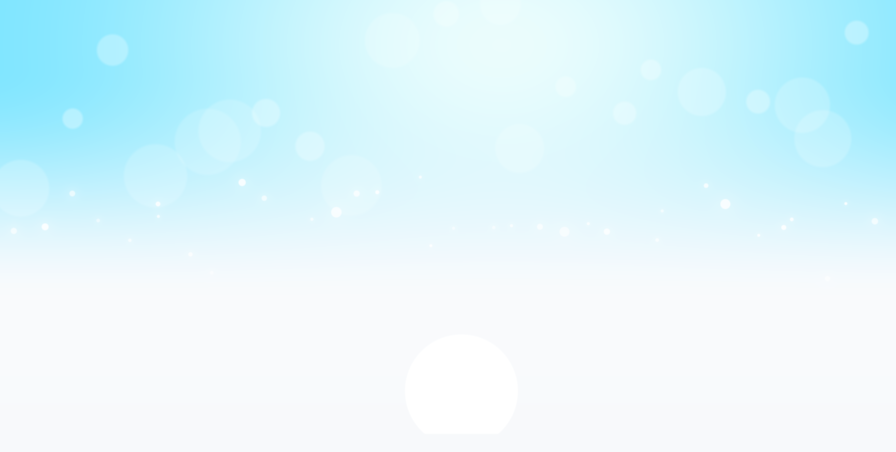
This background is drawn by a Shadertoy shader. Its source:

```glsl
// A pale winter sky fading into a snowy floor, with soft bokeh and sparkles.
// The sky is a radial glow blended down a vertical fade; the lights are
// jittered columns of soft discs, and one white disc rests on the floor.

#define SKY_DEEP vec3(0.50, 0.90, 1.00)
#define SKY_GLOW vec3(0.92, 0.99, 0.99)
#define SNOW vec3(0.976, 0.982, 0.990)
#define GLOW_CENTER vec2(0.56, 0.90)
#define GLOW_RADIUS 1.2
#define HORIZON 0.33
#define SKY_FULL 0.85
#define BOKEH_COUNT 21
#define SPARKLE_COUNT 34
#define DISC_CENTER vec2(0.515, 0.135)
#define DISC_RADIUS 0.125
#define DISC_BASE 0.040

float hash(float n) {
    return fract(sin(n * 127.1 + 3.7) * 4375.85);
}

// Coverage of a disc with an edge of the given softness
float disc(vec2 p, vec2 center, float radius, float softness) {
    return 1.0 - smoothstep(radius - softness, radius + softness, distance(p, center));
}

// Sky glow and fade to snow
vec3 background(vec2 p, float aspect) {
    vec2 fromGlow = p - GLOW_CENTER * vec2(aspect, 1.0);
    float glow = 1.0 - smoothstep(0.0, GLOW_RADIUS, length(fromGlow * vec2(1.0, 1.4)));
    vec3 sky = mix(SKY_DEEP, SKY_GLOW, glow);
    vec3 floorColor = SNOW - 0.006 * smoothstep(0.25, 0.0, p.y);
    return mix(floorColor, sky, smoothstep(HORIZON, SKY_FULL, p.y));
}

// Large faint lights in the upper sky
float bokeh(vec2 p, float aspect) {
    float clear = 1.0;
    for (int i = 0; i < BOKEH_COUNT; i++) {
        float id = float(i);
        float x = aspect * (id + hash(id)) / float(BOKEH_COUNT);
        float y = mix(0.58, 1.0, hash(id + 40.0));
        float radius = mix(0.022, 0.075, pow(hash(id + 80.0), 1.4));
        float strength = mix(0.42, 0.16, radius / 0.075);
        clear *= 1.0 - strength * disc(p, vec2(x, y), radius, 0.004);
    }
    return 1.0 - clear;
}

// Small bright dots, with faint halos, along the fading band
float sparkles(vec2 p, float aspect, float pixel) {
    float clear = 1.0;
    for (int i = 0; i < SPARKLE_COUNT; i++) {
        float id = float(i) + 200.0;
        float x = aspect * (float(i) + hash(id)) / float(SPARKLE_COUNT);
        float y = 0.37 + 0.12 * (hash(id + 40.0) + hash(id + 80.0));
        float size = hash(id + 120.0);
        float radius = mix(0.003, 0.013, size * size);
        vec2 center = vec2(x, y);
        float halo = 0.12 * exp(-dot(p - center, p - center) / (7.0 * radius * radius));
        float core = mix(0.45, 0.9, hash(id + 160.0)) * disc(p, center, radius, max(pixel, 0.002));
        clear *= (1.0 - halo) * (1.0 - core);
    }
    return 1.0 - clear;
}

void mainImage(out vec4 fragColor, in vec2 fragCoord) {
    float pixel = 1.0 / iResolution.y;
    float aspect = iResolution.x * pixel;
    vec2 p = fragCoord * pixel;

    vec3 color = background(p, aspect);
    color = mix(color, vec3(0.97, 1.0, 1.0), bokeh(p, aspect));
    color = mix(color, vec3(1.0), sparkles(p, aspect, pixel));

    // White disc with a flat base
    float rest = disc(p, DISC_CENTER * vec2(aspect, 1.0), DISC_RADIUS, pixel);
    rest *= smoothstep(DISC_BASE - pixel, DISC_BASE + pixel, p.y);
    color = mix(color, vec3(1.0), rest);

    fragColor = vec4(color, 1.0);
}
```
